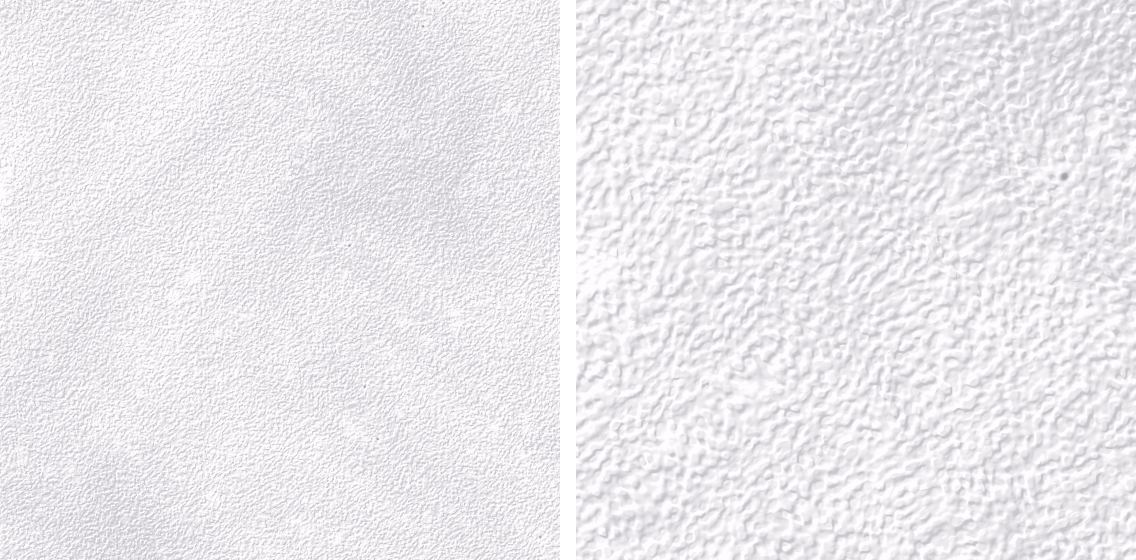
Left, the full canvas; right, a detail of the centre.
Reproduce this texture procedurally as a Shadertoy shader.

```glsl
// Pale lilac-white stucco: crisp embossed grain, soft clouds, bright flecks and a few pits.

vec3 hash3(vec2 cell) {
    vec3 q = fract(cell.xyx * vec3(0.1031, 0.1030, 0.0973));
    q += dot(q, q.yxz + 33.33);
    return fract((q.xxy + q.yzz) * q.zyx);
}

// Cellular noise of signed round bumps: x = height, y = slope facing the light
vec2 bumps(vec2 p) {
    vec2 cell = floor(p);
    vec2 sum = vec2(0.0);
    for (int y = -1; y <= 1; y++) {
        for (int x = -1; x <= 1; x++) {
            vec2 neighbour = cell + vec2(x, y);
            vec3 rnd = hash3(neighbour);
            vec2 d = p - neighbour - rnd.xy;
            float bump = (rnd.z * 2.0 - 1.0) * exp(-4.5 * dot(d, d));
            sum += bump * vec2(1.0, dot(d, normalize(vec2(-0.85, 1.0))));
        }
    }
    return sum;
}

// Relief of flat plateaus: only their thin rims catch light or shade
float plateauRims(vec2 p) {
    vec2 relief = bumps(p);
    return relief.y * exp(-relief.x * relief.x / 0.14);
}

// Layered, turned and warped sines for the broad tone
float clouds(vec2 p) {
    float sum = 0.0;
    float weight = 0.5;
    p = p * 5.0 + vec2(1.3, 4.1);
    for (int i = 0; i < 6; i++) {
        p += 0.6 * sin(p.yx * 1.3 + float(i) * 2.1);
        sum += weight * sin(p.x) * cos(p.y * 0.8);
        p = mat2(0.8, 0.6, -0.6, 0.8) * p * 1.8;
        weight *= 0.72;
    }
    return sum;
}

void mainImage(out vec4 fragColor, in vec2 fragCoord) {
    vec2 uv = fragCoord / min(iResolution.x, iResolution.y);

    // Embossed grain, slightly bent so that the cells do not line up
    vec2 bent = uv + 0.002 * sin(uv.yx * 61.0 + 3.0 * sin(uv * 23.0));
    float grain = plateauRims(bent * 220.0) + 0.25 * plateauRims(bent * 300.0 + 37.0);

    // Bright, smoother flecks
    float fleck = smoothstep(0.45, 1.1, bumps(uv * 32.0 + 11.0).x
                                      + 0.5 * bumps(uv * 75.0 + 5.0).x);

    // Sparse pits, each in a pale worn patch
    float pit = 0.0;
    for (int i = 0; i < 6; i++) {
        vec3 rnd = hash3(vec2(float(i) * 7.0 + 3.0, 19.0));
        float dist = length(uv - rnd.xy);
        pit = max(pit, 1.0 - smoothstep(0.001, 0.0035, dist));
        fleck = max(fleck, 0.7 * exp(-dist * dist * 4000.0));
    }

    // Combine to one light value, then tint
    float light = 0.635 + grain * 7.4 * (1.0 - 0.3 * fleck)
                + 0.25 * clouds(uv) + 0.25 * fleck;
    vec3 shadowLilac = vec3(0.797, 0.782, 0.810);
    vec3 plasterWhite = vec3(0.997, 0.987, 0.997);
    vec3 color = mix(shadowLilac, plasterWhite, clamp(light, 0.0, 1.0));
    color = mix(color, vec3(0.56, 0.55, 0.60), 0.7 * pit);

    fragColor = vec4(color, 1.0);
}
```
